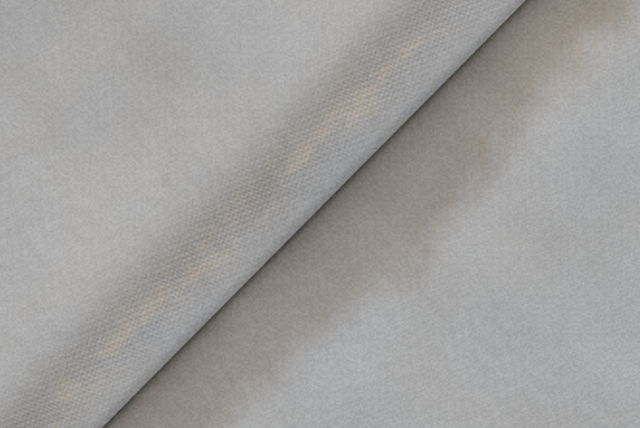
Write a WebGL 1 fragment shader that draws this texture.

```glsl
precision highp float;

uniform vec2 u_resolution;

// Lengths are fractions of the canvas height.
const vec2 FOLD_POINT = vec2(0.238, 0.0);
const vec2 FOLD_DIR = vec2(0.704, 0.710);
const float ROLL_BAND = -0.150;
const float ROLL_WIDTH = 0.055;
const float SHADOW_REACH = 0.211;
const float WEAVE_PITCH = 0.0125;
const float GRAIN_SIZE = 0.0045;

const vec3 TOP_CLOTH = vec3(0.682, 0.680, 0.680);
const vec3 ROLL_CLOTH = vec3(0.565, 0.553, 0.540);
const vec3 LIP_CLOTH = vec3(0.610, 0.612, 0.616);
const vec3 LOWER_CLOTH = vec3(0.660, 0.663, 0.667);
const vec3 WARM_SHADE = vec3(0.592, 0.568, 0.545);
const vec3 DEEP_SHADE = vec3(0.400, 0.385, 0.365);
const vec3 CREASE = vec3(0.225, 0.220, 0.200);
const vec3 WARM_TINT = vec3(0.030, 0.008, -0.022);

float hash(vec2 p) {
  return fract(sin(dot(p, vec2(127.1, 311.7))) * 43758.5453);
}

float noise(vec2 p) {
  vec2 i = floor(p);
  vec2 f = fract(p);
  f = f * f * (3.0 - 2.0 * f);
  float low = mix(hash(i), hash(i + vec2(1.0, 0.0)), f.x);
  float high = mix(hash(i + vec2(0.0, 1.0)), hash(i + vec2(1.0, 1.0)), f.x);
  return mix(low, high, f.y);
}

float fbm(vec2 p) {
  float sum = 0.0;
  float amp = 0.5;
  for (int i = 0; i < 4; i++) {
    sum += amp * noise(p);
    p = mat2(1.6, 1.2, -1.2, 1.6) * p + 7.3;
    amp *= 0.5;
  }
  return sum / 0.9375;
}

float bump(float x, float center, float width) {
  float t = (x - center) / width;
  return exp(-t * t);
}

// Short staggered stitches, longest along the warp.
float weave(vec2 p) {
  vec2 q = p / WEAVE_PITCH + 0.5 * noise(p * 30.0);
  float warp = sin(6.2832 * (q.x * 0.85 + q.y * 0.5));
  float weft = sin(6.2832 * (q.y * 0.9 - q.x * 0.35));
  return 0.6 * warp * weft + 0.4 * weft;
}

vec3 rolledCloth(vec2 p, float d, float along, float cloud) {
  float mottled = d + 0.045 * (cloud - 0.5);
  vec3 col = mix(TOP_CLOTH, LIP_CLOTH, smoothstep(-0.30, -0.08, mottled));
  float roll = bump(mottled, ROLL_BAND, ROLL_WIDTH);
  col = mix(col, ROLL_CLOTH, 0.75 * roll);
  // Worn warm flecks on the crest of the roll
  float flecks = smoothstep(0.45, 0.75, fbm(vec2(along * 13.0, d * 26.0)));
  col += (WARM_TINT + 0.025) * flecks * bump(d, -0.105, 0.040);
  // Soft smudge and dimmer outer corner
  col -= 0.040 * exp(-90.0 * dot(p - vec2(0.39, 0.86), p - vec2(0.39, 0.86)));
  col -= 0.035 * (1.0 - smoothstep(0.0, 0.65, length(p - vec2(0.0, 1.0))));
  // The lip turns under at the fold
  col -= 0.090 * smoothstep(-0.030, 0.0, d);
  col += 0.055 * weave(p) * (0.12 + 0.88 * bump(d, -0.115, 0.085));
  return col;
}

vec3 lowerCloth(vec2 p, float d, float along, float cloud) {
  float reach = SHADOW_REACH + 0.025 * sin(along * 4.5 - 2.2);
  float border = d + 0.10 * (cloud - 0.5);
  vec3 col = mix(WARM_SHADE, LOWER_CLOTH, smoothstep(reach - 0.06, reach + 0.06, border));
  // Contact shadow, darkest in the crease
  float depth = mix(0.050, 0.065, smoothstep(0.2, 1.2, along));
  col = mix(col, DEEP_SHADE, 0.85 * exp(-max(d, 0.0) / depth));
  col = mix(col, CREASE, exp(-max(d, 0.0) / 0.008));
  // Warm stain toward the upper end
  col += WARM_TINT * 0.5 * bump(along, 1.45, 0.25) * bump(d, 0.16, 0.08);
  col += 0.012 * weave(p * 1.15) * smoothstep(0.10, 0.30, d);
  return col;
}

void main() {
  vec2 p = gl_FragCoord.xy / u_resolution.y;
  float pixel = 1.0 / u_resolution.y;

  // Fold coordinates: d grows toward the lower right
  vec2 rel = p - FOLD_POINT;
  float along = dot(rel, FOLD_DIR);
  float d = dot(rel, vec2(FOLD_DIR.y, -FOLD_DIR.x));
  float cloud = fbm(p * 7.0);

  vec3 top = rolledCloth(p, d, along, cloud);
  vec3 under = lowerCloth(p, d, along, cloud);
  vec3 col = mix(top, under, smoothstep(-pixel, pixel, d));

  // Cloudy nap and fine grain
  col += 0.050 * (cloud - 0.5);
  col += 0.020 * (fbm(p * 38.0 + 11.0) - 0.5);
  col += WARM_TINT * 0.5 * (fbm(p * 5.0 + 31.0) - 0.45);
  col += 0.055 * (noise(p / GRAIN_SIZE) - 0.5);

  gl_FragColor = vec4(clamp(col, 0.0, 1.0), 1.0);
}
```
